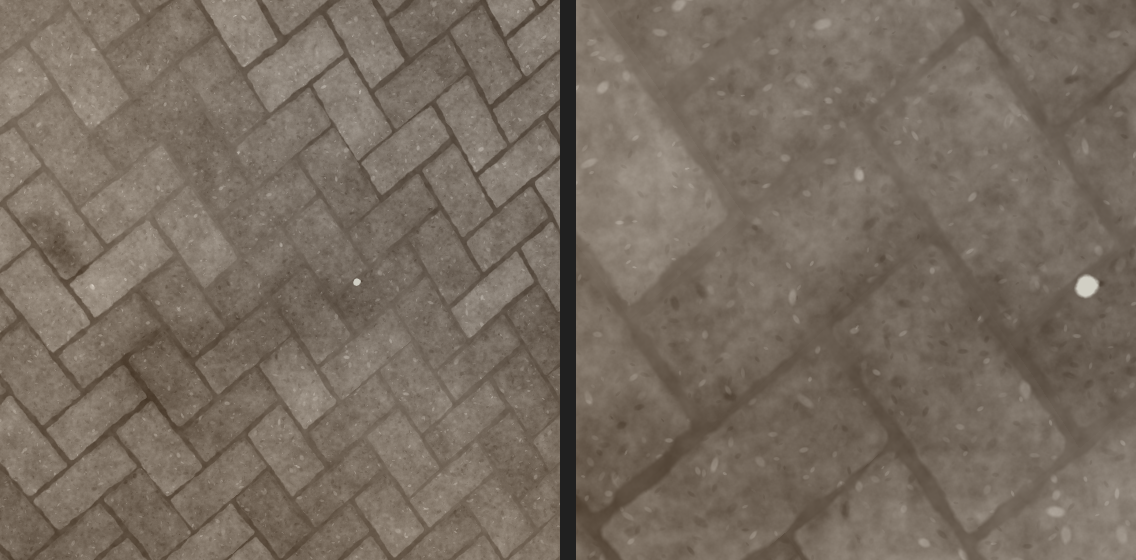
Left: the whole. Right: its middle third, enlarged.
Give the GLSL for this texture, as a Shadertoy shader.

```glsl
// Worn grey-brown herringbone paving, seen slightly askew, with gritty stone and soot stains.

float hash(vec2 p) {
    vec3 q = fract(p.xyx * vec3(0.1031, 0.1030, 0.0973));
    q += dot(q, q.yzx + 33.33);
    return fract((q.x + q.y) * q.z);
}

float valueNoise(vec2 p) {
    vec2 i = floor(p), f = fract(p);
    f = f * f * (3.0 - 2.0 * f);
    return mix(mix(hash(i), hash(i + vec2(1, 0)), f.x),
               mix(hash(i + vec2(0, 1)), hash(i + vec2(1, 1)), f.x), f.y);
}

// Layered noise, centred on zero
float fbm(vec2 p) {
    float sum = 0.0, amp = 0.5;
    for (int i = 0; i < 4; i++) {
        sum += amp * (valueNoise(p) - 0.5);
        p = mat2(1.6, 1.2, -1.2, 1.6) * p + 17.3;
        amp *= 0.55;
    }
    return sum;
}

float roundedBox(vec2 p, vec2 halfSize, float radius) {
    vec2 q = abs(p) - halfSize + radius;
    return length(max(q, 0.0)) + min(max(q.x, q.y), 0.0) - radius;
}

float segmentDistance(vec2 p, vec2 a, vec2 b) {
    vec2 ab = b - a;
    return length(p - a - ab * clamp(dot(p - a, ab) / dot(ab, ab), 0.0, 1.0));
}

// Scattered elongated stone chips: positive is pale, negative is dark
float chips(vec2 p, float density) {
    float tone = 0.0;
    vec2 home = floor(p);
    for (int y = -1; y <= 1; y++)
    for (int x = -1; x <= 1; x++) {
        vec2 id = home + vec2(x, y);
        float seed = hash(id + 7.7);
        if (seed > density) continue;
        vec2 offset = p - id - vec2(hash(id + 31.1), hash(id + 57.9));
        float angle = 6.283 * hash(id + 83.3);
        offset = mat2(cos(angle), -sin(angle), sin(angle), cos(angle)) * offset;
        offset.y *= 1.3 + 1.2 * hash(id + 11.9);
        float radius = 0.18 + 0.3 * hash(id + 99.1);
        float shade = hash(id + 45.3);
        tone += (shade * shade * 1.7 - 0.5) * smoothstep(radius, radius * 0.4, length(offset));
    }
    return tone;
}

void mainImage(out vec4 fragColor, in vec2 fragCoord) {
    vec2 uv = fragCoord / iResolution.xy;
    vec2 p = uv - 0.5;

    // Mild perspective, then brick axes: x runs up-right, y runs down-right
    vec2 plane = p * (1.0 + 0.18 * p.x - 0.1 * p.y);
    plane += 0.006 * vec2(fbm(uv * 9.0), fbm(uv * 9.0 + 40.0));
    mat2 axes = mat2(0.068, 0.0579, 0.0445, -0.0658);
    vec2 grid = inverse(axes) * (plane - vec2(-0.042, 0.003)) + vec2(1.0, 0.5);

    // Herringbone: diagonal index selects a lengthwise or crosswise 2:1 brick
    vec2 cell = floor(grid);
    float k = mod(cell.x + cell.y, 4.0);
    bool lengthwise = k < 2.0;
    vec2 brick = cell - (lengthwise ? vec2(k, 0.0) : vec2(0.0, k - 2.0));
    vec2 halfSize = lengthwise ? vec2(1.0, 0.5) : vec2(0.5, 1.0);
    vec2 unit = vec2(0.0893, 0.0794);
    float seed = hash(brick + 3.7), seed2 = hash(brick + 61.3);
    vec2 local = (grid - brick - halfSize) * unit + 0.003 * (vec2(seed, seed2) - 0.5);
    float edge = roundedBox(local, halfSize * unit - mix(0.0025, 0.0055, seed2), 0.005);
    edge += 0.007 * fbm(uv * 55.0);

    // Stone: brick tint, blotches, grain and aggregate
    float tone = 0.105 * (seed - 0.5) + 0.1 * fbm(uv * 7.0 + 5.0) + 0.13 * fbm(uv * 38.0);
    tone += 0.13 * fbm(uv * 150.0 + 9.0);
    tone += 0.11 * chips(uv * 62.0, 0.5) + 0.085 * chips(uv * 110.0 + 20.0, 0.55);
    tone += 0.025 * local.y / unit.y * (seed2 - 0.5);

    // Joints: deep at two corners, silted up between them
    float open = smoothstep(0.02, 0.45, abs(p.x + p.y) + 0.35 * fbm(uv * 6.0 + 70.0));
    float clarity = mix(0.5, 1.0, open);
    float blur = max(0.0018, 0.7 / iResolution.y);
    float joint = smoothstep(-blur, blur, edge);
    float rim = smoothstep(-0.009, -0.003, edge) * (1.0 - joint);
    float lit = dot(normalize(local + 1e-5), vec2(-0.6, 0.5));
    tone += clarity * rim * (0.03 * lit - 0.025);
    float jointTone = -0.15 * clarity + 0.12 * fbm(uv * 90.0) + 0.03 * fbm(uv * 8.0);
    tone = mix(tone, jointTone, joint * (0.55 + 0.45 * clarity));

    // Soot: a smeared band and a small burnt streak
    float smear = segmentDistance(p, vec2(0.06, -0.04), vec2(-0.24, -0.17)) + 0.13 * fbm(uv * 11.0);
    float streak = segmentDistance(p, vec2(-0.42, 0.09), vec2(-0.37, 0.03)) + 0.05 * fbm(uv * 18.0);
    tone -= 0.075 * smoothstep(0.13, 0.0, smear);
    tone -= 0.13 * smoothstep(0.05, 0.0, streak);

    // Soft daylight, stronger at upper left and fading into the corners
    tone += 0.05 * smoothstep(0.7, 0.0, length(p - vec2(-0.45, 0.3))) - 0.06 * dot(p, p);
    vec3 color = vec3(0.505, 0.467, 0.427) + tone * vec3(0.96, 1.0, 1.02);
    color += vec3(0.012, 0.0, -0.014) * smoothstep(0.2, 0.7, length(p - vec2(0.3, 0.2)));

    // One pale pebble
    float pebble = length(p - vec2(0.138, -0.004)) + 0.004 * fbm(uv * 120.0);
    color = mix(color, vec3(0.82, 0.81, 0.77), smoothstep(0.008, 0.005, pebble));
    fragColor = vec4(clamp(color, 0.0, 1.0), 1.0);
}
```
